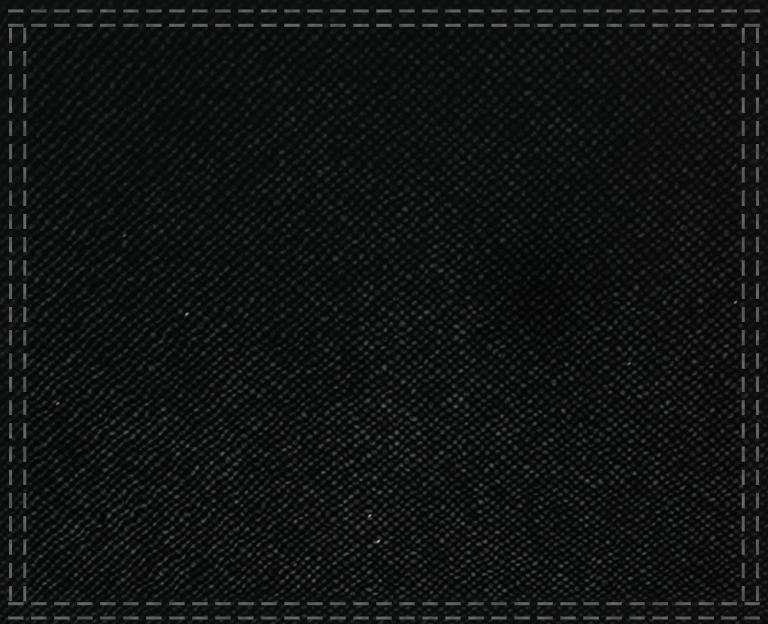
This texture is drawn by a Shadertoy shader. Its source:

```glsl
// Black woven fabric with a double dashed stitch along its border.

float hash(vec2 p) {
    vec3 q = fract(vec3(p.xyx) * 0.1031);
    q += dot(q, q.yzx + 33.33);
    return fract((q.x + q.y) * q.z);
}

float noise(vec2 p) {
    vec2 i = floor(p), f = fract(p);
    f = f * f * (3.0 - 2.0 * f);
    return mix(mix(hash(i), hash(i + vec2(1, 0)), f.x),
               mix(hash(i + vec2(0, 1)), hash(i + vec2(1, 1)), f.x), f.y);
}

// Height of the weave: a diamond lattice of knots, finer towards the bottom
float weave(vec2 uv) {
    vec2 warp = vec2(noise(uv * 4.0), noise(uv * 4.0 + 40.0)) - 0.5;
    vec2 fine = vec2(noise(uv * 55.0), noise(uv * 55.0 + 90.0)) - 0.5;
    vec2 p = uv + warp * 0.012 + fine * 0.006;
    float columns = (p.x - 0.62) * (58.0 - 11.0 * p.y);
    float rows = (74.0 - 12.0 * p.y) * p.y;
    vec2 lattice = vec2(columns + rows, columns - rows);
    vec2 cell = floor(lattice);
    vec2 q = fract(lattice) - 0.5;

    // Knots lean along one diagonal on the left and are rounder on the right
    float lean = mix(0.3, 0.08, smoothstep(0.1, 0.8, uv.x));
    q *= vec2(1.0 - lean, 1.0 + lean);
    float knot = 1.0 - smoothstep(0.05, 0.56, length(q));

    // Thin threads run through the knots along both diagonals
    vec2 ridge = 1.0 - smoothstep(0.0, 0.3, abs(q));
    float threads = 0.22 * max(ridge.x, ridge.y);
    return max(knot, threads) * mix(0.55, 1.25, hash(cell + 200.0));
}

// Coverage of a row of dashes; p.x runs along it from its start
float dashes(vec2 p, float runLength, float count, float px) {
    float period = runLength / count;
    float along = abs(fract(p.x / period) - 0.5) * period - 0.0122;
    float d = max(along, abs(p.y) - 0.0024);
    d = max(d, abs(p.x - 0.5 * runLength) - 0.5 * runLength);
    return 1.0 - smoothstep(-0.5 * px, 0.5 * px, d);
}

void mainImage(out vec4 fragColor, in vec2 fragCoord) {
    float px = 1.0 / iResolution.y;
    vec2 uv = fragCoord * px;
    float width = iResolution.x * px;

    // Cloth: low contrast at the top, crisper and brighter below
    float cloud = noise(uv * 4.0 + 7.0) * 0.6 + noise(uv * 13.0) * 0.4;
    float low = 1.0 - smoothstep(0.2, 0.95, uv.y);
    float contrast = mix(0.085, 0.165, low) * (0.75 + 0.5 * cloud);
    float base = mix(0.036, 0.018, low);
    float grain = noise(uv * 230.0);
    float light = base + contrast * weave(uv) * (0.4 + 1.1 * grain);

    // Worn area with paler threads, next to a darker patch
    vec2 worn = uv - vec2(0.68, 0.32), dark = uv - vec2(0.87, 0.52);
    light *= 1.0 + 0.35 * exp(-12.0 * dot(worn, worn)) * noise(uv * 30.0);
    light *= 1.0 - 0.4 * exp(-90.0 * dot(dark, dark));

    // Flatter, paler strip under the seam
    vec2 edge = min(uv, vec2(width, 1.0) - uv);
    float inside = smoothstep(0.035, 0.055, min(edge.x, edge.y));
    light = mix(mix(0.07, light, 0.55), light, inside);
    vec3 color = light * mix(vec3(0.87, 1.04, 1.01), vec3(0.97, 1.02, 0.98), uv.x / width);

    // Scattered lint specks
    for (int i = 0; i < 9; i++) {
        float id = float(i);
        vec2 center = vec2(hash(vec2(id, 3.7)) * width, hash(vec2(id, 8.1)) * 0.85);
        vec2 q = uv - center;
        q.x -= 0.5 * q.y;
        float speck = 1.0 - smoothstep(0.001, 0.004, length(q));
        color = mix(color, vec3(0.75, 0.75, 0.7), speck * hash(vec2(id, 5.3)));
    }

    // Two parallel seams on every side
    float stitch = 0.0;
    for (int i = 0; i < 2; i++) {
        float inset = 0.0228 * float(i);
        float x = uv.x - 0.007, y = uv.y - 0.03;
        stitch = max(stitch, dashes(vec2(x, uv.y - 0.0096 - inset), width - 0.014, 33.0, px));
        stitch = max(stitch, dashes(vec2(x, 0.9824 - uv.y - inset), width - 0.014, 33.0, px));
        stitch = max(stitch, dashes(vec2(y, edge.x - 0.017 - inset), 0.932, 25.0, px));
    }
    vec3 threadColor = vec3(0.37, 0.37, 0.365) * (0.8 + 0.35 * noise(uv * 120.0));
    fragColor = vec4(mix(color, threadColor, stitch), 1.0);
}
```
